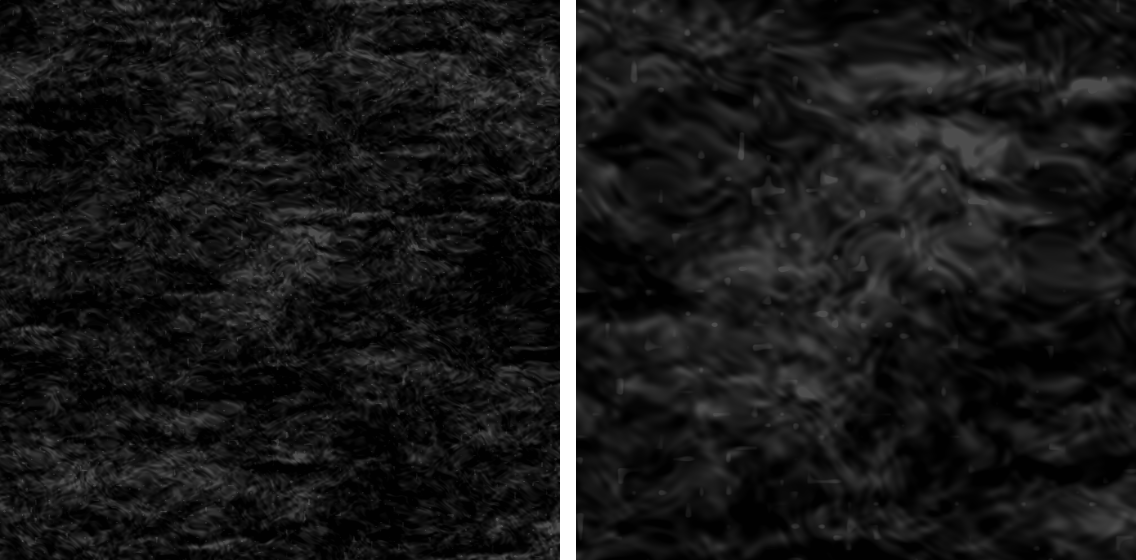
Left: the whole. Right: its middle third, enlarged.
This texture is drawn by a WebGL 2 fragment shader. Its source:

```glsl
#version 300 es
precision highp float;
uniform vec2 u_resolution;
out vec4 fragColor;

// Integer hash giving two values in 0..1
vec2 hash2(ivec2 cell, int seed) {
    uvec2 v = uvec2(cell) * uvec2(1597u, 3571u) + uint(seed) * 7919u;
    v = v * 1664525u + 1013904223u;
    v += v.yx * 1664525u;
    v ^= v >> 16u;
    v += v.yx * 1664525u;
    v ^= v >> 16u;
    return vec2(v & 65535u) / 65535.0;
}

// Smooth value noise in -1..1
float noise(vec2 p, int seed) {
    ivec2 cell = ivec2(floor(p));
    vec2 f = fract(p);
    f = f * f * (3.0 - 2.0 * f);
    float low = mix(hash2(cell, seed).x, hash2(cell + ivec2(1, 0), seed).x, f.x);
    float high = mix(hash2(cell + ivec2(0, 1), seed).x, hash2(cell + ivec2(1, 1), seed).x, f.x);
    return 2.0 * mix(low, high, f.y) - 1.0;
}

vec2 shear(vec2 p, float slope) {
    return vec2(p.x, p.y + slope * p.x);
}

// Layers of flattened relief, from wide patches to fine grain
float relief(vec2 p) {
    float height = 0.75 * noise(p * vec2(4.5, 7.0), 1);
    height += 0.85 * noise(shear(p, 0.05) * vec2(9.0, 26.0), 2);
    height += 0.85 * noise(shear(p, -0.12) * vec2(24.0, 58.0), 3);
    height += 0.95 * noise(shear(p, 0.25) * vec2(56.0, 105.0), 4);
    height += 0.85 * noise(shear(p, -0.35) * vec2(95.0, 170.0), 5);
    height += 0.85 * noise(shear(p, 0.4) * vec2(150.0, 190.0), 6);
    return height;
}

// Long wavering ledges, each a lit edge beside a dark crevice
float ledges(vec2 p) {
    float sum = 0.0;
    for (int i = 0; i < 30; i++) {
        vec2 center = hash2(ivec2(i, 3), 11);
        vec2 look = hash2(ivec2(i, 8), 12);
        vec2 d = fract(p - center + 0.5) - 0.5;
        d.y += 0.008 * noise(vec2(d.x * 16.0, float(i)), 13);
        d.y += 0.003 * noise(vec2(d.x * 60.0, float(i)), 14);
        float taper = smoothstep(1.0, 0.3, abs(d.x) / mix(0.04, 0.17, look.x));
        float side = look.y < 0.6 ? 1.0 : -1.0;
        float lit = d.y / 0.0045;
        float crevice = (d.y + side * 0.013) / 0.008;
        sum += taper * mix(0.6, 1.0, fract(look.y * 7.0))
             * (1.5 * exp(-lit * lit) - 1.4 * exp(-crevice * crevice));
    }
    return sum;
}

void main() {
    vec2 p = gl_FragCoord.xy / u_resolution;

    // Bend the layers so that no grid shows
    vec2 warped = p;
    warped += vec2(0.022, 0.009) * vec2(noise(p * vec2(9.0, 14.0), 21), noise(p * vec2(11.0, 13.0), 22));
    warped += vec2(0.007, 0.004) * vec2(noise(p * vec2(38.0, 48.0), 23), noise(p * vec2(42.0, 46.0), 24));

    float tone = relief(warped) + ledges(p);

    // Sparse pale specks
    tone += 1.3 * smoothstep(0.72, 0.95, noise(p * vec2(125.0, 150.0), 31));

    // Skewed response: deep darks and a few soft highlights
    tone = clamp(tone, -2.6, 2.7);
    float gray = 0.069 + 0.062 * tone + 0.009 * tone * tone;
    fragColor = vec4(vec3(max(gray, 0.004)), 1.0);
}
```
